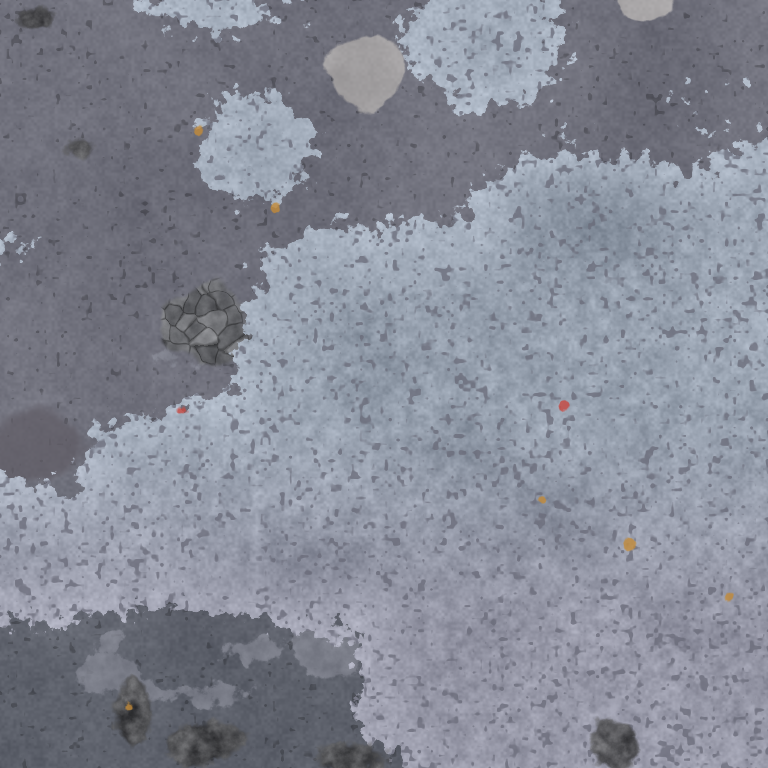
Reproduce this texture procedurally as a WebGL 2 fragment shader.

```glsl
#version 300 es
precision highp float;
// Worn pale paint flaking off grey asphalt, with pits, rubble and leaf flecks.
uniform vec2 u_resolution;
out vec4 fragColor;

// Integer hash of a lattice cell, 0..1
float hash(vec2 cell) {
  uvec2 q = uvec2(ivec2(cell)) * uvec2(1597334u, 3812015u);
  uint n = (q.x ^ q.y) * 747797u;
  n = (n ^ (n >> 15)) * 891337u;
  return float((n ^ (n >> 13)) & 65535u) / 65535.0;
}

float noise(vec2 p) {
  vec2 i = floor(p), f = fract(p);
  f = f * f * (3.0 - 2.0 * f);
  return mix(mix(hash(i), hash(i + vec2(1, 0)), f.x),
             mix(hash(i + vec2(0, 1)), hash(i + 1.0), f.x), f.y);
}

float fbm(vec2 p) {
  float sum = 0.0, amp = 0.533;
  for (int i = 0; i < 4; i++) {
    sum += amp * noise(p);
    p = mat2(1.6, 1.2, -1.2, 1.6) * p + 17.3;
    amp *= 0.5;
  }
  return sum;
}

// Signed distance to a polygon, positive inside
float polygon(vec2 p, vec2 v[22]) {
  float dist = 9.0, side = -1.0;
  for (int i = 0; i < 22; i++) {
    vec2 a = v[i], ab = v[(i + 1) % 22] - a, ap = p - a;
    dist = min(dist, length(ap - ab * clamp(dot(ap, ab) / dot(ab, ab), 0.0, 1.0)));
    if ((ap.y < 0.0) != (ap.y < ab.y) && ap.x < ab.x * ap.y / ab.y) side = -side;
  }
  return side * dist;
}

// Inside distance of an ellipse given as centre, radii
float ellipse(vec2 p, vec4 e) {
  return (1.0 - length((p - e.xy) / e.zw)) * min(e.z, e.w);
}

float ellipses(vec2 p, vec4 e[6]) {
  float d = -1.0;
  for (int i = 0; i < 6; i++) d = max(d, ellipse(p, e[i]));
  return d;
}

// Cellular stones: distance to crack, shade
vec2 stones(vec2 p) {
  float near = 9.0, next = 9.0, shade = 0.0;
  for (int k = 0; k < 9; k++) {
    vec2 c = floor(p) + vec2(k % 3 - 1, k / 3 - 1);
    float d = length(c + vec2(hash(c), hash(c + 71.0)) - p);
    next = min(next, max(d, near));
    if (d < near) { near = d; shade = hash(c + 37.0); }
  }
  return vec2(next - near, shade);
}

void main() {
  vec2 p = gl_FragCoord.xy / u_resolution;
  float cloud = fbm(p * 7.0) - 0.5, ragged = fbm(p * 17.0 + 5.0) - 0.5;
  float crumbs = fbm(p * 75.0 + 9.0) - 0.5, grain = noise(p * 260.0) - 0.5;
  float grit = mix(noise(p * 185.0), noise(p * 95.0 + 31.0), 0.4);

  // Asphalt with a dark stain
  vec3 col = mix(vec3(0.37, 0.385, 0.425), vec3(0.44, 0.443, 0.488), smoothstep(0.1, 0.5, p.y));
  col += cloud * 0.1 + grain * 0.045 + crumbs * 0.06;
  col *= 1.0 - 0.22 * smoothstep(0.73, 0.85, grit);
  float stain = ellipse(p, vec4(0.045, 0.415, 0.07, 0.043)) + ragged * 0.05;
  col = mix(col, vec3(0.37, 0.355, 0.39), 0.7 * smoothstep(-0.01, 0.01, stain));

  // Thin grey remnants
  float film = ellipses(p, vec4[](vec4(0.14, 0.125, 0.035, 0.022), vec4(0.14, 0.165, 0.022, 0.012),
    vec4(0.23, 0.1, 0.055, 0.01), vec4(0.43, 0.145, 0.047, 0.042),
    vec4(0.33, 0.155, 0.04, 0.018), vec4(0.23, 0.535, 0.035, 0.014)));
  film += ragged * 0.045 + crumbs * 0.025;
  col = mix(col, vec3(0.51, 0.52, 0.565) + crumbs * 0.15, 0.75 * smoothstep(-0.002, 0.003, film));

  // Broken rubble
  float rubble = ellipse(p, vec4(0.26, 0.576, 0.064, 0.05)) + ragged * 0.06;
  vec2 stone = stones(p * 42.0 + ragged * 2.0);
  vec3 stoneCol = vec3(0.41, 0.415, 0.43) + (stone.y - 0.5) * 0.17 + crumbs * 0.25;
  stoneCol *= mix(0.68, 1.0, smoothstep(0.0, 0.16, stone.x));
  col = mix(col, stoneCol, smoothstep(-0.004, 0.006, rubble));

  // Painted field and islands
  float paint = polygon(p, vec2[](vec2(-0.1, 0.375), vec2(0.09, 0.368), vec2(0.12, 0.45),
    vec2(0.31, 0.49), vec2(0.325, 0.61), vec2(0.342, 0.668), vec2(0.43, 0.72),
    vec2(0.47, 0.702), vec2(0.61, 0.711), vec2(0.625, 0.759), vec2(0.68, 0.792), vec2(0.82, 0.798),
    vec2(0.9, 0.765), vec2(0.94, 0.805), vec2(1.1, 0.9), vec2(1.1, -0.1), vec2(0.55, -0.05),
    vec2(0.51, 0.015), vec2(0.475, 0.05), vec2(0.46, 0.18), vec2(0.2, 0.205), vec2(-0.1, 0.185)));
  paint = max(paint, ellipses(p, vec4[](vec4(0.276, 1, 0.082, 0.05), vec4(0.632, 0.945, 0.1, 0.086),
    vec4(0.33, 0.803, 0.078, 0.072), vec4(0.4, 0.77, 0.016, 0.022),
    vec4(0.74, 0.825, 0.012, 0.005), vec4(0.01, 0.675, 0.014, 0.01))));
  float scatter = ellipse(p, vec4(0.935, 0.86, 0.065, 0.04));
  paint = max(paint, min(scatter, 0.0) - 0.006);
  float inside = paint + ragged * 0.04 + crumbs * 0.06;

  // Paint tone, dirt and speckles
  float dirt = ellipses(p, vec4[](vec4(0.72, 0.33, 0.08, 0.06), vec4(0.6, 0.43, 0.07, 0.06),
    vec4(0.48, 0.54, 0.06, 0.09), vec4(0.78, 0.7, 0.11, 0.07),
    vec4(0.89, 0.175, 0.07, 0.035), vec4(0.43, 0.27, 0.1, 0.06)));
  dirt = smoothstep(-0.03, 0.06, dirt + ragged * 0.03);
  vec3 tone = mix(vec3(0.59, 0.595, 0.655), vec3(0.605, 0.645, 0.7), smoothstep(0.15, 0.5, p.y));
  tone += (1.0 - smoothstep(0.0, 0.09, inside)) * 0.053 - dirt * 0.06;
  tone += cloud * 0.09 + crumbs * 0.16 + grain * 0.07;
  float speck = smoothstep(0.63, 0.8, grit + cloud * 0.15 + dirt * 0.04);
  tone = mix(tone, vec3(0.41, 0.415, 0.47), 0.75 * speck);
  col = mix(col, tone, smoothstep(-0.002, 0.002, inside));

  // Smooth cream patches
  float cream = max(ellipse(p, vec4(0.475, 0.905, 0.049, 0.05)), ellipse(p, vec4(0.835, 1, 0.032, 0.025)));
  cream = smoothstep(-0.002, 0.002, cream + ragged * 0.03 + crumbs * 0.008);
  col = mix(col, vec3(0.64, 0.63, 0.635) + ragged * 0.13 + grain * 0.03, cream);

  // Dark pits and debris
  float pit = ellipses(p, vec4[](vec4(0.267, 0.03, 0.042, 0.023), vec4(0.172, 0.07, 0.023, 0.032),
    vec4(0.465, 0.012, 0.038, 0.015), vec4(0.8, 0.032, 0.026, 0.026),
    vec4(0.107, 0.807, 0.014, 0.01), vec4(0.045, 0.973, 0.02, 0.012)));
  pit = smoothstep(-0.003, 0.005, pit + ragged * 0.035 + crumbs * 0.02);
  col = mix(col, vec3(0.285, 0.285, 0.29) + crumbs * 0.45, 0.85 * pit);

  // Red, then orange leaf flecks
  vec2 flecks[8] = vec2[](vec2(0.239, 0.466), vec2(0.735, 0.472), vec2(0.706, 0.349), vec2(0.819, 0.292),
    vec2(0.951, 0.223), vec2(0.17, 0.079), vec2(0.26, 0.828), vec2(0.358, 0.728));
  for (int i = 0; i < 8; i++) {
    vec3 leaf = i < 2 ? vec3(0.78, 0.28, 0.25) : vec3(0.76, 0.54, 0.22);
    float d = 0.006 - length(p - flecks[i]) + crumbs * 0.012;
    col = mix(col, leaf, 0.8 * smoothstep(-0.0015, 0.0015, d));
  }
  fragColor = vec4(col, 1);
}
```
